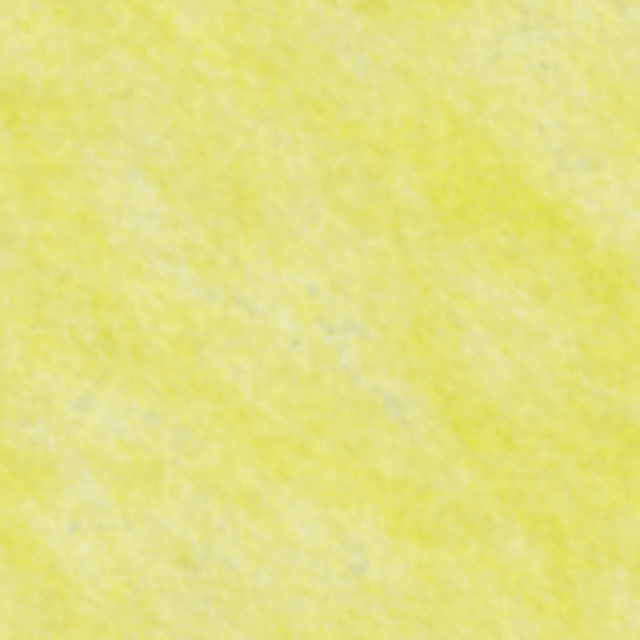
This texture is drawn by a three.js fragment shader. Its source:

```glsl
// Soft mottled yellow pigment, like felt or chalk rubbed on paper.
// Stretched noise makes diagonal pale and deep bands; finer noise adds
// woolly grain, and sparse grey smudges and faint scratches finish it.
varying vec2 vUv;

const vec3 BASE_YELLOW = vec3(0.888, 0.888, 0.498);
const vec3 PALE_SHIFT = vec3(0.09, 0.08, 1.0);   // colour change per unit of paleness
const vec3 SMUDGE_SHIFT = vec3(-0.055, -0.05, 0.0);
const vec2 GRAIN_DIR = vec2(0.743, -0.669);      // bands fall to the right

float hash(vec2 p) {
  vec3 q = fract(vec3(p.xyx) * 0.1031);
  q += dot(q, q.yzx + 33.33);
  return fract((q.x + q.y) * q.z);
}

// Smooth value noise, centred on zero (-0.5 to 0.5)
float noise(vec2 p) {
  vec2 cell = floor(p);
  vec2 f = fract(p);
  f = f * f * (3.0 - 2.0 * f);
  float low = mix(hash(cell), hash(cell + vec2(1.0, 0.0)), f.x);
  float high = mix(hash(cell + vec2(0.0, 1.0)), hash(cell + vec2(1.0, 1.0)), f.x);
  return mix(low, high, f.y) - 0.5;
}

// Each octave is turned a little to hide the lattice
float fbm(vec2 p, float gain, float turn) {
  float sum = 0.0;
  float amp = 1.0;
  mat2 rotation = mat2(cos(turn), sin(turn), -sin(turn), cos(turn));
  for (int i = 0; i < 3; i++) {
    sum += amp * noise(p);
    p = rotation * p * 2.03 + 17.3;
    amp *= gain;
  }
  return sum;
}

// x runs along the bands, y across them
vec2 toGrain(vec2 uv) {
  return vec2(dot(uv, GRAIN_DIR), dot(uv, vec2(-GRAIN_DIR.y, GRAIN_DIR.x)));
}

// Thin stroke along the grain, fading towards both ends
float scratch(vec2 p, vec2 centre, float halfLength, float width) {
  vec2 d = abs(p - centre);
  float body = 1.0 - smoothstep(0.0, width, d.y);
  return body * (1.0 - smoothstep(0.2 * halfLength, halfLength, d.x));
}

float scratches(vec2 uv) {
  float sum = 0.0;
  for (int i = 0; i < 6; i++) {
    float id = float(i);
    vec2 centre = vec2(hash(vec2(id, 3.7)), hash(vec2(id, 9.1)));
    float halfLength = mix(0.02, 0.09, hash(vec2(id, 5.3)));
    sum += scratch(toGrain(uv), toGrain(centre), halfLength, 0.0025);
  }
  return sum;
}

void main() {
  // Gentle warp gives the bands ragged, cloudy borders
  vec2 warp = vec2(noise(vUv * 14.0 + 4.0), noise(vUv * 14.0 + 31.0));
  vec2 grain = toGrain(vUv);
  vec2 ragged = toGrain(vUv + 0.022 * warp);

  // Broad bands, cloud patches and woolly grain
  float bands = fbm(ragged * vec2(3.8, 10.5) + 29.0, 0.5, 0.0);
  float patches = fbm(ragged * vec2(11.0, 23.0) + 47.0, 0.6, 0.1);
  float wool = fbm(grain * vec2(46.0, 58.0) + 83.0, 0.85, 0.5);
  float paleness = 0.185 * bands + 0.08 * patches + 0.09 * wool;

  // Small grey smudges gather in the pale bands
  float spots = noise(grain * vec2(26.0, 34.0) + 61.0) + 0.6 * noise(grain * 64.0 + 7.0);
  float smudge = smoothstep(0.12, 0.7, spots) * smoothstep(0.0, 0.10, 0.185 * bands);

  // Slow and fine changes of brightness
  float light = 0.022 * noise(grain * vec2(5.0, 11.0) + 23.0);
  light += 0.034 * noise(grain * vec2(66.0, 80.0) + 5.0);

  vec3 colour = BASE_YELLOW + PALE_SHIFT * paleness + light;
  colour += SMUDGE_SHIFT * smudge;
  colour += vec3(0.014, 0.014, 0.035) * scratches(vUv);
  gl_FragColor = vec4(clamp(colour, 0.0, 1.0), 1.0);
}
```
